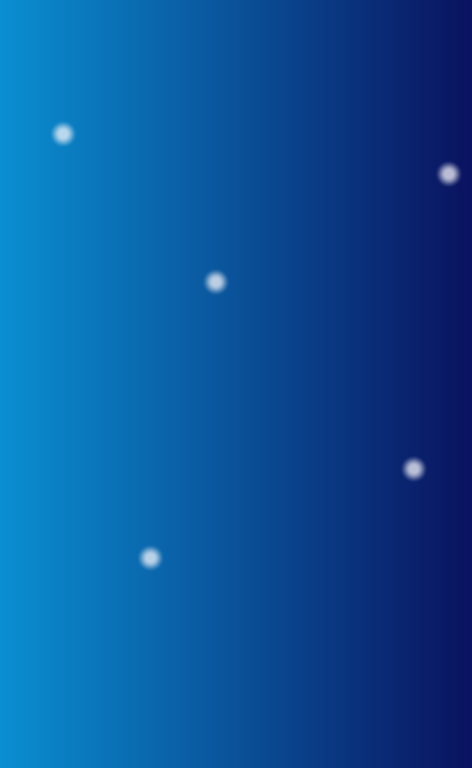
Reproduce this background procedurally as a WebGL 2 fragment shader.

```glsl
#version 300 es
precision highp float;
// Horizontal blue gradient, bright azure to deep navy, with five soft pale dots.

uniform vec2 u_resolution;
out vec4 outColor;

const vec3 AZURE = vec3(0.04, 0.56, 0.82);
const vec3 COBALT = vec3(0.04, 0.32, 0.60);
const vec3 NAVY = vec3(0.04, 0.07, 0.37);
const vec3 DOT_COLOR = vec3(0.97, 0.97, 0.99);
const float DOT_OPACITY = 0.74;
const float DOT_CORE = 0.004;   // radii as fractions of canvas height
const float DOT_EDGE = 0.0185;

const int DOT_COUNT = 5;
const vec2 DOT_CENTERS[DOT_COUNT] = vec2[](
  vec2(0.134, 0.8255),
  vec2(0.951, 0.7734),
  vec2(0.4575, 0.6328),
  vec2(0.877, 0.3893),
  vec2(0.319, 0.2734)
);

// Three evenly spaced colour stops
vec3 threeStopGradient(vec3 start, vec3 middle, vec3 end, float t) {
  vec3 firstHalf = mix(start, middle, clamp(t * 2.0, 0.0, 1.0));
  return mix(firstHalf, end, clamp(t * 2.0 - 1.0, 0.0, 1.0));
}

// Blurred disc coverage
float softDisc(vec2 offset, float core, float edge) {
  return 1.0 - smoothstep(core, edge, length(offset));
}

void main() {
  vec2 uv = gl_FragCoord.xy / u_resolution;
  vec2 aspect = vec2(u_resolution.x / u_resolution.y, 1.0);

  // Background
  vec3 color = threeStopGradient(AZURE, COBALT, NAVY, uv.x);

  // Scattered dots
  for (int i = 0; i < DOT_COUNT; i++) {
    vec2 offset = (uv - DOT_CENTERS[i]) * aspect;
    float coverage = softDisc(offset, DOT_CORE, DOT_EDGE);
    color = mix(color, DOT_COLOR, coverage * DOT_OPACITY);
  }

  outColor = vec4(color, 1.0);
}
```
